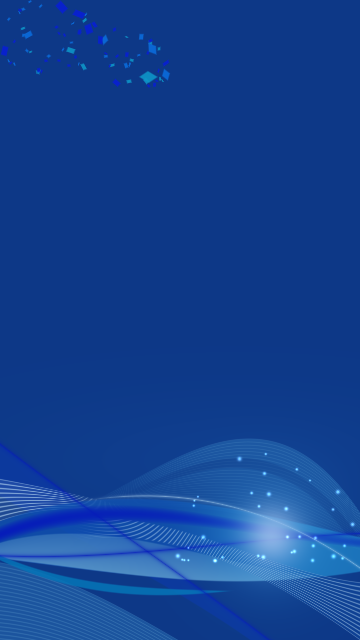
Write a Shadertoy shader that draws this background.

```glsl
const vec3 NAVY = vec3(.05, .22, .53);
const vec3 DEEP = vec3(.02, .1, .73);
const vec3 SKY = vec3(.16, .44, .71);
const vec3 PALE = vec3(.36, .6, .79);
const vec3 TEAL = vec3(.02, .46, .72);
const vec3 WHITE = vec3(.72, .85, .95);

vec3 hash3(float n) {
    return fract(sin(n * vec3(12.99, 78.23, 37.72) + 1.3) * 4375.5);
}

// Cubic through four heights at x = 0, 1/3, 2/3 and 1
float curve(float x, vec4 h) {
    float t = x * 3., a = t - 1., b = t - 2., c = t - 3.;
    return dot(h, vec4(-a * b * c / 6., t * b * c / 2., -t * a * c / 2., t * a * b / 6.));
}

// x: coverage between two curves, y: position from top (0) to bottom (1)
vec2 ribbon(vec2 p, vec4 top, vec4 bottom) {
    float a = curve(p.x, top), b = curve(p.x, bottom), px = 1. / iResolution.x;
    float cover = smoothstep(-px, px, a - p.y) * smoothstep(-px, px, p.y - b);
    return vec2(cover, (a - p.y) / max(a - b, .001));
}

float strands(vec2 r, float count) {
    return r.x * pow(.5 + .5 * cos(6.2832 * count * r.y), 3.);
}

float softLine(vec2 p, vec4 h, float width) {
    return exp(-abs(p.y - curve(p.x, h)) / width);
}

vec3 waves(vec3 col, vec2 p) {
    // Rising veil
    vec2 r = ribbon(p, vec4(.319, .424, .558, .354), vec4(.3, .37, .35, .25));
    float fade = smoothstep(.15, .65, p.x);
    col = mix(col, SKY, r.x * fade * mix(.5, .25, r.y));
    col = mix(col, PALE, strands(r, 24.) * fade * .2 * (1. - .6 * r.y));
    r = ribbon(p, vec4(.3, .4, .505, .28), vec4(.29, .385, .478, .24));
    col = mix(col, NAVY, r.x * fade * .45);

    // Translucent sheet falling from the left
    r = ribbon(p, vec4(.544, .3, .06, -.2), vec4(.4, .22, .02, -.25));
    col = mix(col, vec3(.04, .22, .68), r.x * .55);
    r = ribbon(p, vec4(.447, .375, .3, .25), vec4(.33, .355, .28, .24));
    col = mix(col, WHITE, (strands(r, 9.) * .55 + r.x * .1) * smoothstep(.4, .1, p.x));

    // Main body and its pale underside
    r = ribbon(p, vec4(.33, .392, .36, .285), vec4(.227, .185, .165, .19));
    col = mix(col, mix(vec3(.06, .32, .7), vec3(.12, .52, .79), smoothstep(.4, .9, p.x)), r.x * .75);
    r = ribbon(p, vec4(.27, .285, .215, .17), vec4(.227, .185, .163, .2));
    col = mix(col, PALE, r.x * mix(.4, .85, r.y));

    // Woven mesh running to the lower right
    r = ribbon(p, vec4(.25, .335, .25, .16), vec4(.2, .285, .2, 0));
    fade = smoothstep(.2, .4, p.x);
    col = mix(col, vec3(.06, .28, .62), r.x * smoothstep(.55, .9, p.x) * .5);
    col = mix(col, WHITE, strands(r, 13.) * fade * .45);

    // Lower left sheet and swoosh
    r = ribbon(p, vec4(.215, .09, -.1, -.25), vec4(-.03, -.12, -.3, -.5));
    col = mix(col, SKY, r.x * .5);
    col = mix(col, PALE, strands(r, 22.) * .3);
    r = ribbon(p, vec4(.235, .152, .135, .1), vec4(.222, .13, .14, .2));
    col = mix(col, TEAL, r.x * .85);

    // Deep blue bands and bright rim
    r = ribbon(p, vec4(.318, .376, .335, .285), vec4(.268, .325, .3, .255));
    col = mix(col, DEEP, r.x * sin(3.1416 * clamp(r.y, 0., 1.)) * mix(.95, .5, p.x));
    col = mix(col, DEEP, softLine(p, vec4(.234, .24, .27, .296), .005) * .75);
    col = mix(col, DEEP, softLine(p, vec4(.544, .3, .06, -.2), .005) * .65);
    col = mix(col, WHITE, softLine(p, vec4(.33, .398, .364, .2), .0025) * fade * .6);
    return col;
}

vec3 confetti(vec3 col, vec2 p, float top) {
    for (int i = 0; i < 75; i++) {
        vec3 h = hash3(float(i) + 3.), k = hash3(float(i) + 107.);
        float x = h.x * .48;
        float y = top - .07 - .25 * x + (h.y - .5) * .24 * (1. - .5 * h.x);
        float c = cos(k.x * 6.2832), s = sin(k.x * 6.2832);
        vec2 q = mat2(c, -s, s, c) * (p - vec2(x, y));
        q.x += q.y * (k.y - .5);
        float size = mix(.004, .016, pow(h.z, 5.));
        float d = max(abs(q.x), abs(q.y) / mix(.35, 1., k.y)) - size;
        vec3 tint = k.z < .4 ? vec3(.03, .12, .83) : k.z < .7 ? vec3(.04, .42, .86) : vec3(.05, .58, .78);
        col = mix(col, tint, smoothstep(1., -1., d * iResolution.x) * .9);
    }
    return col;
}

void mainImage(out vec4 fragColor, in vec2 fragCoord) {
    vec2 p = fragCoord / iResolution.x;
    float top = iResolution.y / iResolution.x;

    // Backdrop with faint haze above the waves
    vec2 haze = (p - vec2(.65, .5)) / vec2(.6, .18);
    vec3 col = NAVY + vec3(.01, .025, .03) * exp(-dot(haze, haze));
    col = waves(col, p);

    // Bright flare
    vec2 f = p - vec2(.755, .29);
    float d2 = dot(f, f);
    col = mix(col, vec3(.2, .6, .88), .4 * exp(-d2 / .025));
    col = mix(col, vec3(.65, .76, .93), .8 * exp(-d2 / .006));

    // Sparkles
    for (int i = 0; i < 36; i++) {
        vec3 h = hash3(float(i) + 41.);
        float d = length(p - vec2(.48 + .52 * h.x, .22 + .3 * h.y * h.y));
        col += vec3(.4, .55, .6) * exp(-d * d / mix(.000006, .00003, h.z * h.z));
    }
    col = confetti(col, p, top);
    fragColor = vec4(clamp(col, 0., 1.), 1.);
}
```
